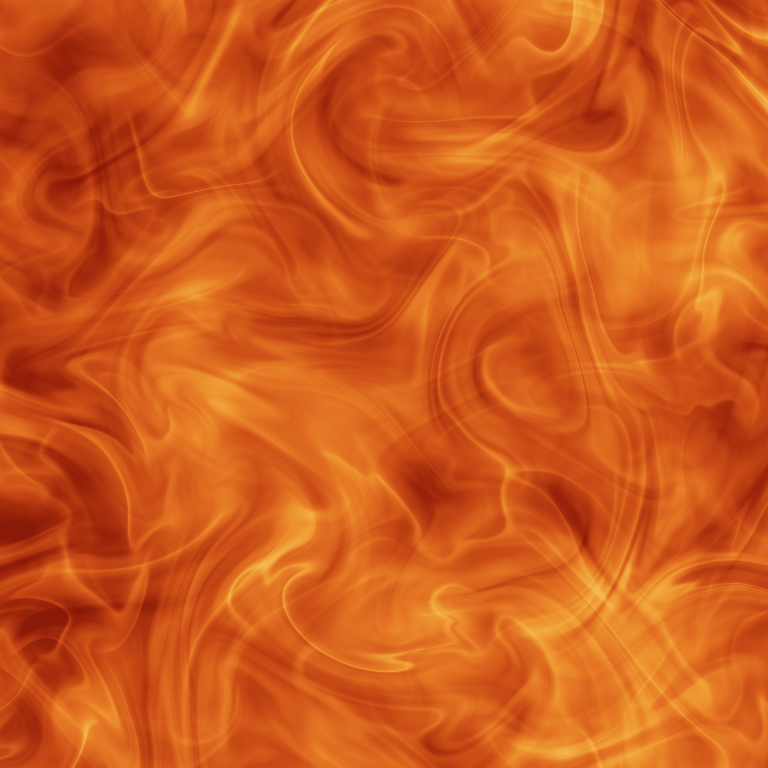
Give the GLSL for this texture, as a three.js fragment shader.

```glsl
// Wall of billowing fire: overlapping sheets of soft wisps with short bright filaments.
varying vec2 vUv;

#define SWIRL_SCALE 3.4
#define SWIRL_STEP 0.019
#define CURL_SCALE 10.0
#define CURL_STEP 0.008
#define STEEP_LEAN 0.5
#define SHALLOW_LEAN -0.95
#define BASE_HEAT 2.0
#define BILLOW_GAIN 3.9
#define WISP_GAIN 2.5
#define FILAMENT_GAIN 2.7
#define GLOW_GAIN 1.6

float hash(vec2 p) {
  return fract(sin(dot(p, vec2(127.1, 311.7))) * 43758.5453);
}

// Dot product of a random unit gradient with the offset from its lattice corner
float corner(vec2 cell, vec2 offset) {
  float angle = 6.28318 * hash(cell);
  return dot(vec2(cos(angle), sin(angle)), offset);
}

// Gradient noise, centred on zero
float noise(vec2 p) {
  vec2 i = floor(p), f = fract(p);
  vec2 s = f * f * f * (f * (f * 6.0 - 15.0) + 10.0);
  vec2 e = vec2(1.0, 0.0);
  float low = mix(corner(i, f), corner(i + e, f - e), s.x);
  float high = mix(corner(i + e.yx, f - e.yx), corner(i + e.xx, f - e.xx), s.x);
  return mix(low, high, s.y);
}

float fbm(vec2 p) {
  float sum = 0.0, amp = 1.0;
  for (int i = 0; i < 4; i++) {
    sum += amp * noise(p);
    p = p * 1.9 + vec2(17.3, 9.1);
    amp *= 0.56;
  }
  return sum;
}

// Divergence-free velocity: the curl of the noise
vec2 flow(vec2 p) {
  const float e = 0.03;
  float n = noise(p);
  return vec2(noise(p + vec2(0.0, e)) - n, n - noise(p + vec2(e, 0.0))) / e;
}

// Bright crest along the zero line, crisp on one side and trailing off on the other
float filament(float n, float width) {
  float w = width * mix(1.0, 2.5, smoothstep(-width, width, n));
  return w * w / (w * w + n * n);
}

// One sheet of flame: streaks along the lean, bent by swirls, with broken filaments
float sheet(vec2 p, float lean, float seed) {
  for (int i = 0; i < 6; i++) p += SWIRL_STEP * flow(p * SWIRL_SCALE + seed);
  for (int i = 0; i < 4; i++) p += CURL_STEP * flow(p * CURL_SCALE + 3.0 * seed);
  vec2 q = vec2(p.x * cos(lean) - p.y * sin(lean), p.x * sin(lean) + p.y * cos(lean));

  float patches = smoothstep(-0.3, 0.35, noise(p * 4.3 + 5.0 * seed));
  float wisps = fbm(q * vec2(11.0, 4.6) + seed) * (0.6 + 0.7 * patches);

  float longMask = smoothstep(-0.02, 0.36, noise(p * 5.2 + 7.0 * seed));
  float fineMask = smoothstep(-0.05, 0.36, noise(p * 7.1 + 9.0 * seed));
  float wrinkle = noise(q * vec2(19.0, 12.0) + seed);
  float longLine = filament(noise(q * vec2(6.5, 3.4) + 2.0 * seed) + 0.2 * wrinkle, 0.03);
  float fineLine = filament(noise(q * vec2(15.0, 6.5) + 4.0 * seed) + 0.2 * wrinkle, 0.06);
  return WISP_GAIN * wisps
    + FILAMENT_GAIN * (longLine * longMask + 0.6 * fineLine * fineMask);
}

// Ember red to pale yellow, one colour per unit of heat
vec3 fireColor(float heat) {
  vec3 c = vec3(0.54, 0.10, 0.03);
  c = mix(c, vec3(0.62, 0.15, 0.04), clamp(heat + 1.0, 0.0, 1.0));
  c = mix(c, vec3(0.73, 0.24, 0.07), clamp(heat, 0.0, 1.0));
  c = mix(c, vec3(0.80, 0.31, 0.09), clamp(heat - 1.0, 0.0, 1.0));
  c = mix(c, vec3(0.86, 0.40, 0.12), clamp(heat - 2.0, 0.0, 1.0));
  c = mix(c, vec3(0.90, 0.48, 0.15), clamp(heat - 3.0, 0.0, 1.0));
  c = mix(c, vec3(0.93, 0.59, 0.19), clamp(heat - 4.0, 0.0, 1.0));
  return mix(c, vec3(0.96, 0.71, 0.30), clamp((heat - 5.0) * 0.6, 0.0, 1.0));
}

void main() {
  // Broad hot and dark masses, brightest near the middle
  vec2 p = vUv + 0.05 * flow(vUv * 3.0 + 4.7);
  float billow = noise(p * 2.7 + 8.3) + 0.55 * noise(p * 6.1 + 2.9)
    + 0.3 * noise(p * 13.0 + 51.0);
  float glow = 0.4 - distance(vUv, vec2(0.58, 0.45));

  // Steep flames rule the left, shallow ones the right, mixing in patches
  float side = smoothstep(-0.45, 0.45, noise(vUv * 3.1 + 19.0) + 0.5 * (vUv.x - 0.55));
  float steep = sheet(vUv, STEEP_LEAN, 4.7) * sqrt(1.0 - 0.85 * side);
  float shallow = sheet(vUv, SHALLOW_LEAN, 13.9) * sqrt(0.15 + 0.85 * side);

  float heat = BASE_HEAT + BILLOW_GAIN * billow + GLOW_GAIN * glow + steep + shallow;
  gl_FragColor = vec4(fireColor(heat), 1.0);
}
```
